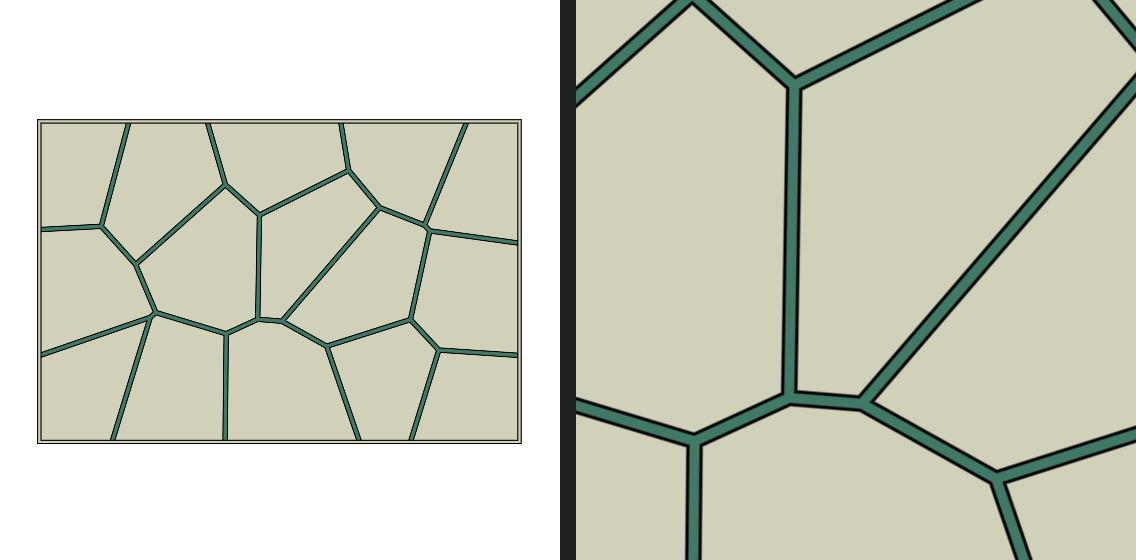
Left: the whole. Right: its middle third, enlarged.
This pattern is drawn by a three.js fragment shader. Its source:

```glsl
#define FRAME_CENTER vec2(0.49902, 0.49707)
#define FRAME_HALF vec2(0.43164, 0.28906)
#define FRAME_GAP 0.00586
#define LINE_HALF 0.00098
#define GRID vec2(5.0, 3.0)
#define SITE_COUNT 15
#define JITTER 0.96
#define SEED 4.7
#define ROAD_HALF 0.0030
#define ROAD_OUTER 0.0049
#define SOFT 0.0008

varying vec2 vUv;

const vec3 PAPER = vec3(1.0);
const vec3 STONE = vec3(0.82, 0.82, 0.73);
const vec3 INK = vec3(0.0);
const vec3 JOINT = vec3(0.25, 0.48, 0.40);

vec2 hash2(vec2 p) {
  vec2 k = vec2(dot(p, vec2(127.1, 311.7)), dot(p, vec2(269.5, 183.3)));
  return fract(sin(k) * 43758.5453);
}

// One scattered site per grid slot, relative to the frame center
vec2 sitePosition(int index) {
  float n = float(index);
  vec2 slot = vec2(mod(n, GRID.x), floor((n + 0.5) / GRID.x));
  vec2 offset = 0.5 + JITTER * (hash2(slot + SEED) - 0.5);
  return ((slot + offset) / GRID * 2.0 - 1.0) * (FRAME_HALF - FRAME_GAP);
}

// Distance to the closest border between two cells
float cellBorder(vec2 p) {
  vec2 nearest = vec2(0.0);
  float best = 1e3;
  for (int i = 0; i < SITE_COUNT; i++) {
    vec2 site = sitePosition(i);
    float d = distance(p, site);
    if (d < best) {
      best = d;
      nearest = site;
    }
  }
  float border = 1e3;
  for (int i = 0; i < SITE_COUNT; i++) {
    vec2 site = sitePosition(i);
    vec2 across = site - nearest;
    if (dot(across, across) > 1e-6) {
      border = min(border, dot(0.5 * (site + nearest) - p, normalize(across)));
    }
  }
  return border;
}

float boxDistance(vec2 p, vec2 halfSize) {
  vec2 q = abs(p) - halfSize;
  return max(q.x, q.y);
}

// Coverage of the region where d is below the edge
float below(float d, float edge) {
  return 1.0 - smoothstep(edge - SOFT, edge + SOFT, d);
}

void main() {
  vec2 p = vUv - FRAME_CENTER;
  float outer = boxDistance(p, FRAME_HALF);
  float inner = boxDistance(p, FRAME_HALF - FRAME_GAP);
  float border = cellBorder(p);

  // Outlined joints between the stones
  vec3 cells = mix(STONE, INK, below(border, ROAD_OUTER));
  cells = mix(cells, JOINT, below(border, ROAD_HALF));

  // Panel on blank ground, closed by a double frame
  vec3 color = mix(PAPER, STONE, below(outer, 0.0));
  color = mix(color, cells, below(inner, 0.0));
  color = mix(color, INK, below(min(abs(outer), abs(inner)), LINE_HALF));

  gl_FragColor = vec4(color, 1.0);
}
```
